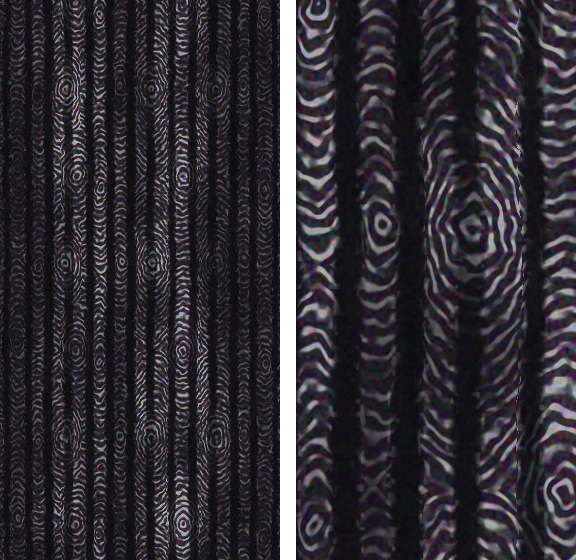
Left, the full canvas; right, a detail of the centre.
Reproduce this pattern procedurally as a Shadertoy shader.

```glsl
// Dark moire silk: broken ribs in narrow columns, staggered ring figures and soft silvery folds.

// Lengths are in canvas widths; y runs downward from the top edge.
const float COLUMN_PITCH = 0.0735;
const float COLUMN_CENTRE = 0.651;
const float ROW_PITCH = 0.311;     // distance between staggered ring rows
const float ROW_OFFSET = 0.007;
const float RIB_PITCH = 0.0222;
const float RIB_WIDTH = 0.36;      // lit share of one rib
const float RING_REACH = 0.056;    // half width of a ring figure
const float RING_SQUEEZE = 1.15;
const float RING_BOW = 10.0;
const float COLUMN_BOW = 26.0;
const float WOBBLE = 0.016;
const float GRAIN_CELLS = 230.0;
const float GRAIN_TINT = 0.075;

const vec3 INK = vec3(0.050, 0.050, 0.070);
const vec3 PLUM = vec3(0.125, 0.092, 0.142);
const vec3 SILVER = vec3(0.70, 0.69, 0.71);

// Ring axes: x position, and row parity of their centres.
const int AXES = 5;
const vec2 AXIS[AXES] = vec2[AXES](
    vec2(0.234, 1.0), vec2(0.542, 1.0), vec2(0.773, 1.0),
    vec2(0.272, 0.0), vec2(0.655, 0.0));

float hash(vec2 p) {
    vec3 q = fract(vec3(p.xyx) * 0.1031);
    q += dot(q, q.yzx + 33.33);
    return fract((q.x + q.y) * q.z);
}

float noise(vec2 p) {
    vec2 i = floor(p), f = fract(p);
    f = f * f * (3.0 - 2.0 * f);
    return mix(mix(hash(i), hash(i + vec2(1, 0)), f.x),
               mix(hash(i + vec2(0, 1)), hash(i + vec2(1, 1)), f.x), f.y);
}

float bell(float x, float width) {
    return exp(-x * x / (width * width));
}

// Signed height from the nearest ring centre of the given row parity.
float rowDistance(float y, float parity) {
    float period = 2.0 * ROW_PITCH;
    float t = (y - ROW_OFFSET - parity * ROW_PITCH) / period;
    return (fract(t + 0.5) - 0.5) * period;
}

// Distance whose level lines are bowed ovals.
float ovalDistance(float dx, float dy, float bow) {
    return length(vec2(dx * RING_SQUEEZE, dy)) + bow * dx * dx;
}

// Light caught by the folds of the cloth.
float foldLight(vec2 p) {
    float sway = 0.03 * sin(p.y * 5.0 + 0.8);
    float left = bell(p.x - 0.25, 0.055) * (0.25 + 0.85 * bell(p.y - 0.50, 0.30));
    float right = bell(p.x - 0.65 - sway, 0.065)
                * (0.62 + 0.38 * cos((p.y - 0.60) * 10.0));
    float middle = 0.28 * bell(p.x - 0.53, 0.07) + 0.30 * bell(p.x - 0.36, 0.03);
    float edges = smoothstep(0.0, 0.2, p.x) * smoothstep(1.0, 0.8, p.x);
    float patches = 0.40 + 1.2 * noise(p * vec2(12.0, 5.5) + 7.0);
    return (0.23 + 0.12 * edges + 0.75 * left + 0.95 * right + middle) * patches;
}

void mainImage(out vec4 fragColor, in vec2 fragCoord) {
    vec2 p = vec2(fragCoord.x, iResolution.y - fragCoord.y) / iResolution.x;

    // Columns with ragged sides
    float wander = 0.007 * (noise(vec2(p.x * 6.0, p.y * 5.0)) - 0.5)
                 + 0.007 * (noise(p * vec2(40.0, 60.0)) - 0.5);
    float column = (p.x + wander - COLUMN_CENTRE) / COLUMN_PITCH + 0.5;
    float id = floor(column);
    float u = fract(column) - 0.5;
    float halfWidth = mix(0.22, 0.33, hash(vec2(id + 40.0, 3.0)));
    float band = 1.0 - smoothstep(halfWidth - 0.07, halfWidth + 0.09, abs(u));

    // Rib field: small arches per column, wide rings around the axes
    float shift = 0.16 * (hash(vec2(id + 60.0, 8.0)) - 0.5);
    float dyColumn = rowDistance(p.y + shift, mod(id, 2.0));
    float field = ovalDistance(u * COLUMN_PITCH, dyColumn, COLUMN_BOW);
    float nearest = 10.0;
    float ringMask = 0.0;
    for (int i = 0; i < AXES; i++) {
        float dx = p.x + wander - AXIS[i].x;
        float dy = rowDistance(p.y, AXIS[i].y);
        float d = ovalDistance(dx, dy, RING_BOW);
        if (abs(dx) < RING_REACH && d < nearest) {
            nearest = d;
            field = d;
        }
        ringMask = max(ringMask, bell(dx, 0.042) * bell(dy, 0.085));
    }
    field += WOBBLE * (noise(p * vec2(24.0, 18.0)) - 0.5);
    field += 0.7 * WOBBLE * (noise(p * vec2(75.0, 60.0)) - 0.5);

    // Ribs with worn, broken stretches
    float wave = abs(fract(field / RIB_PITCH) - 0.5) * 2.0;
    float soft = 0.20 + 0.75 / (iResolution.x * RIB_PITCH);
    float rib = 1.0 - smoothstep(RIB_WIDTH - soft, RIB_WIDTH + soft, wave);
    float light = foldLight(p);
    float breaks = noise(p * vec2(85.0, 100.0) + 19.0);
    float wear = 0.22 + 1.05 * smoothstep(0.22, 0.80, breaks + 0.12 * light);
    float cover = max(band, 0.55 * ringMask);

    // Beaded glints along the column sides
    float side = bell(abs(u) - halfWidth, 0.09);
    float bead = side * smoothstep(0.60, 0.88, noise(p * vec2(160.0, 125.0)));

    // Cloth, light and coloured grain
    float sheen = band * (0.25 + 0.45 * light) + 0.30 * noise(p * vec2(70.0, 9.0));
    vec3 color = mix(INK, PLUM, clamp(sheen, 0.0, 1.0));
    color += SILVER * light * (0.065 * cover + 0.02);
    color = mix(color, SILVER, clamp(rib * cover * wear * light + 0.26 * bead, 0.0, 0.9));
    vec2 g = p * GRAIN_CELLS;
    vec3 grain = vec3(noise(g), noise(g + 57.0), noise(g + 131.0)) - 0.5;
    color += grain * GRAIN_TINT * (0.6 + 1.6 * cover * light);

    fragColor = vec4(clamp(color, 0.0, 1.0), 1.0);
}
```
